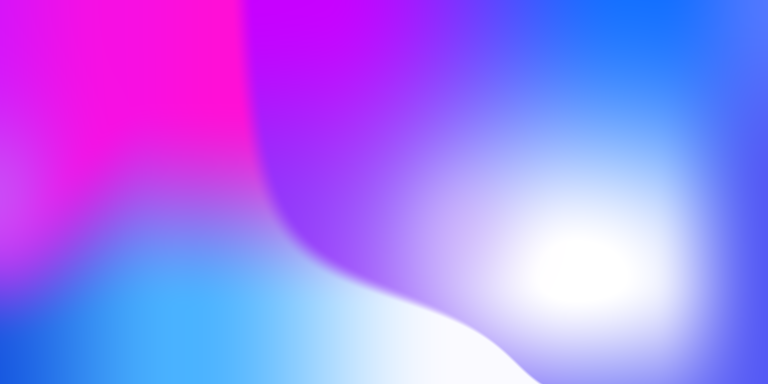
A Shadertoy shader for this background:

```glsl
const vec3 WHITE = vec3(1.0);
const vec3 INDIGO = vec3(0.33, 0.35, 0.96);
const vec3 AZURE = vec3(0.03, 0.41, 1.0);

// Elliptical falloff: 1 at the centre, fading with distance
float glow(vec2 p, vec2 centre, vec2 radius) {
    vec2 d = (p - centre) / radius;
    return exp(-dot(d, d));
}

// Three-colour ramp with smooth joins
vec3 ramp(float t, vec3 stops, vec3 a, vec3 b, vec3 c) {
    vec3 col = mix(a, b, smoothstep(stops.x, stops.y, t));
    return mix(col, c, smoothstep(stops.y, stops.z, t));
}

// Approximate signed distance to the S-shaped fold, positive on its right
float foldDistance(vec2 p, float bend, float width, float amplitude) {
    float s = (p.y - bend) / width;
    float flare = 0.04 * exp(-p.y / 0.04);
    float x = 1.045 - amplitude * atan(s) + flare;
    float slope = amplitude / (width * (1.0 + s * s)) + flare / 0.04;
    return (p.x - x) / sqrt(1.0 + slope * slope);
}

// Left sheet: pink above, blue to white below
vec3 leftSheet(vec2 p) {
    vec3 low = ramp(p.x, vec3(-0.1, 0.48, 1.18),
        vec3(0.07, 0.32, 0.87), vec3(0.29, 0.70, 1.0), vec3(0.98, 0.98, 1.0));
    vec3 high = ramp(p.x, vec3(-0.1, 0.3, 0.6),
        vec3(0.82, 0.08, 0.99), vec3(0.97, 0.06, 0.89), vec3(1.0, 0.06, 0.84));
    float start = mix(0.1, 0.19, smoothstep(0.0, 0.4, p.x));
    float end = mix(0.45, 0.74, smoothstep(0.0, 0.4, p.x));
    vec3 col = mix(low, high, smoothstep(start, end, p.y));
    float haze = 0.75 * glow(p, vec2(-0.02, 0.48), vec2(0.17, 0.22));
    return mix(col, vec3(0.78, 0.36, 0.96), haze);
}

// Right sheet: violet to azure, with a white glow and an indigo rim
vec3 rightSheet(vec2 p) {
    vec3 violet = mix(vec3(0.55, 0.19, 0.98), vec3(0.78, 0.0, 1.0),
        smoothstep(0.4, 1.0, p.y));
    vec3 blue = mix(INDIGO, AZURE, smoothstep(0.1, 0.6, p.y));
    vec3 col = mix(violet, blue, smoothstep(0.84, 1.64, p.x));

    vec2 centre = vec2(1.5, 0.28);
    vec2 radius = vec2(mix(0.45, 0.6, smoothstep(1.4, 1.6, p.x)),
                       mix(0.29, 0.42, smoothstep(0.2, 0.36, p.y)));
    col = mix(col, WHITE, min(1.0, 1.05 * glow(p, centre, radius)));

    float blush = 0.35 * glow(p, vec2(1.2, 0.42), vec2(0.14, 0.16));
    col = mix(col, vec3(0.88, 0.70, 0.98), blush);

    vec3 rim = mix(INDIGO, vec3(0.32, 0.47, 1.0), smoothstep(0.5, 1.0, p.y));
    return mix(col, rim, smoothstep(1.7, 2.02, p.x));
}

void mainImage(out vec4 fragColor, in vec2 fragCoord) {
    // Canvas units: height 1, width 2
    vec2 p = fragCoord / iResolution.xy * vec2(2.0, 1.0);

    // The fold is crisp at the bottom and soft towards the top
    float softness = mix(0.005, 0.03, smoothstep(0.1, 0.35, p.y));
    softness = max(softness, 1.0 / iResolution.y);
    float side = smoothstep(-softness, softness,
        foldDistance(p, 0.225, 0.11, 0.29));

    fragColor = vec4(mix(leftSheet(p), rightSheet(p), side), 1.0);
}
```
